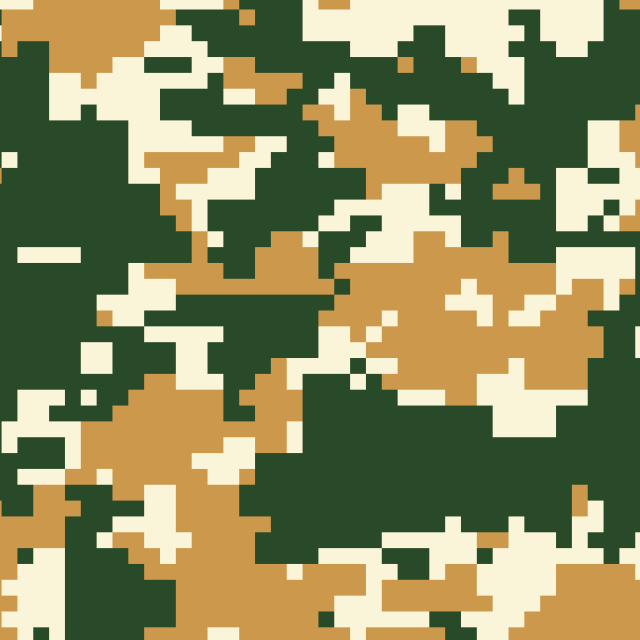
Give the GLSL for this pattern, as a WebGL 1 fragment shader.

```glsl
precision highp float;
// Blocky woodland camouflage in green, tan and cream on a square grid.
// One noise field splits green from tan; a second, finer field swells and
// pinches a cream seam along their border. Both are sampled once per block.

uniform vec2 u_resolution;

#define BLOCKS 40.4                  // blocks per canvas height
#define GRID_SHIFT vec2(0.1, 0.8)    // grid offset, in blocks
#define STRETCH vec2(0.88, 1.12)     // below 1 lengthens patches on that axis
#define PATCH_SIZE 12.5              // noise period of green and tan, in blocks
#define SEAM_SIZE 6.5                // noise period of the cream, in blocks
#define ROUGHNESS 0.65               // amplitude ratio between octaves
#define GREEN_BIAS 0.09              // raises green against tan
#define SEAM_WIDTH 0.13              // mean cream seam width
#define SEAM_VARIATION 0.75          // swelling and breaking of the seam

const vec3 GREEN = vec3(0.16, 0.29, 0.16);
const vec3 TAN = vec3(0.80, 0.60, 0.30);
const vec3 CREAM = vec3(0.98, 0.96, 0.85);

// Unit gradient with a random direction at a lattice point
vec2 gradient(vec2 lattice) {
    vec3 h = fract(lattice.xyx * vec3(0.1031, 0.1030, 0.0973));
    h += dot(h, h.yzx + 33.33);
    float angle = 6.28318 * fract((h.x + h.y) * h.z);
    return vec2(cos(angle), sin(angle));
}

// Gradient noise scaled to about unit variance
float gradientNoise(vec2 p) {
    vec2 i = floor(p);
    vec2 f = p - i;
    vec2 w = f * f * f * (f * (f * 6.0 - 15.0) + 10.0);
    vec2 e = vec2(1.0, 0.0);
    float low = mix(dot(gradient(i), f),
                    dot(gradient(i + e.xy), f - e.xy), w.x);
    float high = mix(dot(gradient(i + e.yx), f - e.yx),
                     dot(gradient(i + e.xx), f - e.xx), w.x);
    return 4.6 * mix(low, high, w.y);
}

// Three octaves, normalised back to unit variance
float fractalNoise(vec2 p) {
    float sum = 0.0;
    float power = 0.0;
    float amplitude = 1.0;
    for (int octave = 0; octave < 3; octave++) {
        sum += amplitude * gradientNoise(p);
        power += amplitude * amplitude;
        amplitude *= ROUGHNESS;
        p = p * 2.2 + vec2(17.3, 41.7);
    }
    return sum * inversesqrt(power);
}

// Flat colour of one block
vec3 blockColor(vec2 block) {
    vec2 p = block * STRETCH;
    float ground = fractalNoise(p / PATCH_SIZE + vec2(23.4, 57.6)) + GREEN_BIAS;
    float swell = fractalNoise(p / SEAM_SIZE + vec2(91.2, 12.8));
    float seam = SEAM_WIDTH + SEAM_VARIATION * swell;
    vec3 base = mix(TAN, GREEN, step(0.0, ground));
    return mix(base, CREAM, step(abs(ground), seam));
}

void main() {
    vec2 p = gl_FragCoord.xy / u_resolution.y * BLOCKS - GRID_SHIFT;
    float pixel = BLOCKS / u_resolution.y;

    // Blend the four nearest blocks across a one-pixel edge
    vec2 corner = floor(p - 0.5);
    vec2 edge = clamp((p - corner - 1.0) / pixel + 0.5, 0.0, 1.0);
    vec2 e = vec2(1.0, 0.0);
    vec3 low = mix(blockColor(corner), blockColor(corner + e.xy), edge.x);
    vec3 high = mix(blockColor(corner + e.yx), blockColor(corner + e.xx), edge.x);

    gl_FragColor = vec4(mix(low, high, edge.y), 1.0);
}
```
